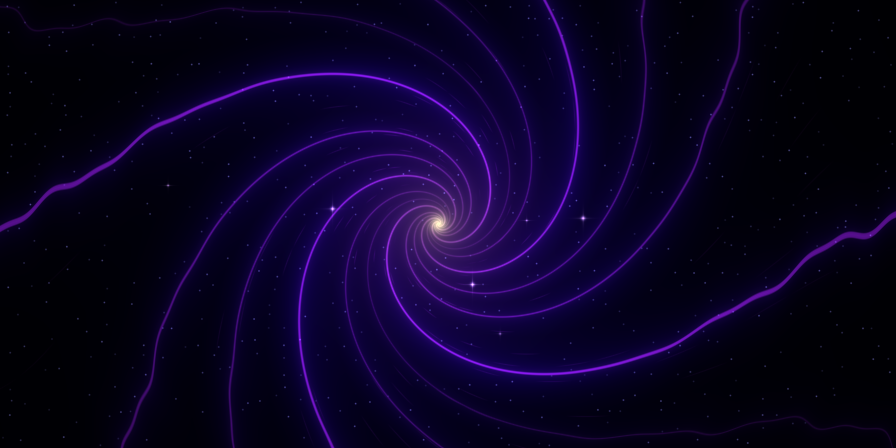
Give the GLSL for this background, as a Shadertoy shader.

```glsl
// A violet spiral galaxy on black: twelve logarithmic arms, which straighten far out,
// wind into a pale core. Arms are drawn by their distance in polar coordinates, over
// radial glows, with faint streaks, hashed stars and a few cross-shaped sparkles.

const float PI = 3.14159265;
const float TAU = 6.2831853;

// Layout, in canvas heights
const vec2 CENTER = vec2(0.979, 0.5);
const float ARM_START = 3.55;      // angle of the leading arm at radius one
const float ARM_TWIST = 1.5;       // turn per e-fold of radius
const float ARM_STRAIGHTEN = 0.4;  // outer unwinding
const float ARM_WIDTH = 0.0017;
const float GLOW_WIDTH = 0.042;
const float STAR_CELLS = 32.0;
const float STAR_SHARE = 0.32;
const float STREAK_LANES = 46.0;

// One half turn of arms: angular offsets in degrees and strengths
const int ARMS_PER_HALF = 6;
const float ARM_OFFSET[6] = float[6](0.0, -27.0, -50.0, -84.0, -115.0, -140.0);
const float ARM_POWER[6] = float[6](1.0, 0.3, 0.45, 0.9, 0.55, 0.65);

const vec3 SPACE = vec3(0.0, 0.0, 0.012);
const vec3 ARM_COLOR = vec3(0.52, 0.10, 0.68);
const vec3 ARM_INNER = vec3(0.62, 0.46, 0.42);
const vec3 ARM_GLOW = vec3(0.04, 0.0, 0.21);
const vec3 CORE_COLOR = vec3(0.42, 0.50, 0.25);
const vec3 STAR_COLOR = vec3(0.34, 0.33, 0.58);
const vec3 SPARKLE_COLOR = vec3(0.65, 0.48, 0.75);
const vec3 SPARKLE_ANGLES = vec3(-1.06, 0.04, 3.0);

float hash(vec2 p) {
    p = fract(p * vec2(0.1031, 0.1137));
    p += dot(p, p.yx + 33.33);
    return fract((p.x + p.y) * p.x * 47.3);
}

float wrapAngle(float a) { return mod(a + PI, TAU) - PI; }

// Soft filled band of half-width w
float band(float d, float w, float px) { return 1.0 - smoothstep(w - px, w + px, d); }

float spiralAngle(float r) {
    return ARM_START + ARM_TWIST * log(r) - ARM_STRAIGHTEN * r * r * r;
}

// Wide violet and blue haze around the core
vec3 haze(float r) {
    vec3 c = vec3(0.24, 0.0, 0.40) * exp(-pow(vec3(r) / vec3(0.17, 1.0, 0.29), vec3(1.3)));
    c.g += 0.20 * exp(-r / 0.075);
    c += vec3(0.22, 0.14, 0.0) * exp(-r / 0.032);
    return c + CORE_COLOR * exp(-r * r / 0.0003);
}

// Returns line strength in x and glow strength in y
vec2 arms(float phase, float r, float slant, float px) {
    vec2 light = vec2(0.0);
    float outer = smoothstep(0.42, 0.7, r);
    float fade = mix(1.0, 0.62, smoothstep(0.3, 0.95, r));
    for (int k = 0; k < 2 * ARMS_PER_HALF; k++) {
        int i = k % ARMS_PER_HALF;
        float power = ARM_POWER[i];
        float offset = radians(ARM_OFFSET[i]) + PI * float(k / ARMS_PER_HALF);
        float wobble = outer * (0.014 * sin(31.0 * r + offset) + 0.006 * sin(67.0 * r));
        float d = abs(wrapAngle(phase - offset + wobble)) * r * slant;
        float width = ARM_WIDTH * (0.55 + 0.45 * power) + 0.005 * r * r * power * power;
        float line = power * fade * band(d, width, px);
        line += 0.22 * power * fade * exp(-d / 0.008);
        light.x = max(light.x, line);
        light.y = max(light.y, power * fade * exp(-d / GLOW_WIDTH));
    }
    return light * vec2(mix(0.45, 1.0, smoothstep(0.02, 0.16, r)), smoothstep(0.0, 0.4, r));
}

// Short hashed dashes that run along the spiral
float streaks(float phase, float r, float slant, float px) {
    vec2 q = vec2(mod(phase, TAU) / TAU * STREAK_LANES, log(r) * 9.0);
    float chosen = step(0.86, hash(floor(q) + 90.0));
    float d = abs(fract(q.x) - 0.5) * TAU / STREAK_LANES * r * slant;
    float taper = sin(PI * fract(q.y));
    return chosen * taper * band(d, 0.0008, px) * smoothstep(0.08, 0.2, r) * exp(-2.0 * r);
}

float stars(vec2 uv, float px) {
    vec2 cell = floor(uv * STAR_CELLS);
    vec2 spot = 0.15 + 0.7 * vec2(hash(cell + 17.0), hash(cell + 53.0));
    float d = length(fract(uv * STAR_CELLS) - spot) / STAR_CELLS;
    float chosen = step(hash(cell + 5.0), STAR_SHARE);
    return chosen * (0.3 + 0.7 * hash(cell + 71.0)) * band(d, 0.0014, px);
}

// Sparkles step outward while cycling through three directions
float sparkles(vec2 p) {
    float light = 0.0;
    for (int k = 0; k < 6; k++) {
        float radius = 0.155 + 0.042 * float(k) + 0.245 * float(k / 5);
        float angle = SPARKLE_ANGLES[k % 3];
        float size = k % 2 == 0 ? 1.0 : 0.6;
        vec2 q = abs(p - radius * vec2(cos(angle), sin(angle))) / size;
        float rays = exp(-q.x / 0.009 - q.y / 0.0015) + exp(-q.y / 0.009 - q.x / 0.0015);
        light += size * (0.6 * rays + 0.8 * exp(-dot(q, q) / 0.00002));
    }
    return light;
}

void mainImage(out vec4 fragColor, in vec2 fragCoord) {
    float px = 1.0 / iResolution.y;
    vec2 uv = fragCoord * px;
    vec2 p = uv - CENTER;
    float r = max(length(p), 0.002);
    float phase = atan(p.y, p.x) - spiralAngle(r);
    // Turns angular gaps into distances across the slanted arms
    float slope = ARM_TWIST - 3.0 * ARM_STRAIGHTEN * r * r * r;
    float slant = inversesqrt(1.0 + slope * slope);

    vec2 arm = arms(phase, r, slant, px);
    vec3 color = SPACE + haze(r) + ARM_GLOW * arm.y;
    color += mix(ARM_COLOR, ARM_INNER, exp(-r / 0.07)) * arm.x * 0.8;
    color += ARM_COLOR * 0.35 * streaks(phase, r, slant, px);
    color += STAR_COLOR * stars(uv, px) + SPARKLE_COLOR * sparkles(p);
    fragColor = vec4(min(color, 1.0), 1.0);
}
```
